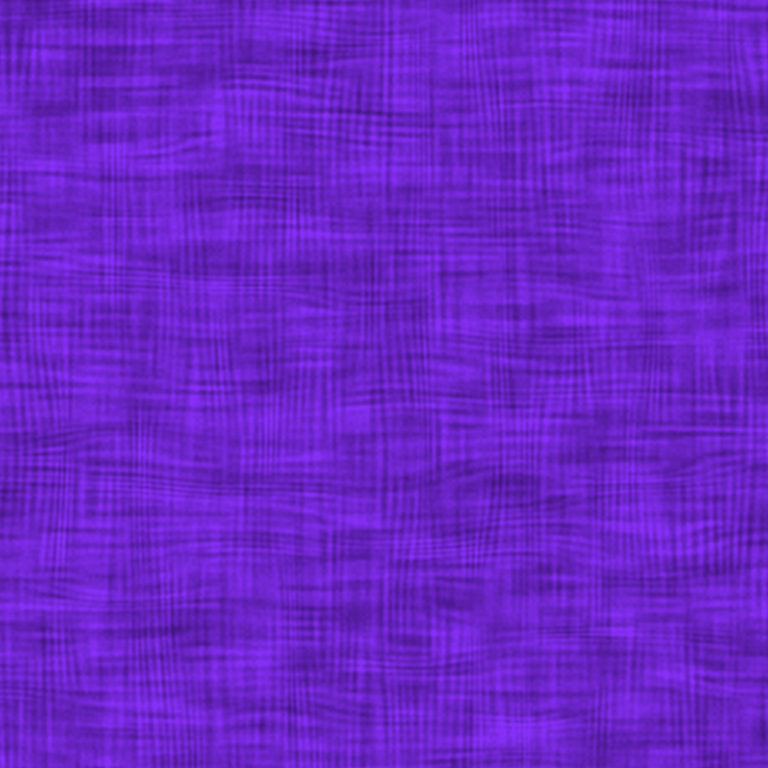
Reproduce this texture procedurally as a three.js fragment shader.

```glsl
varying vec2 vUv;

const vec3 DARK_VIOLET = vec3(0.27, 0.085, 0.52);
const vec3 LIGHT_VIOLET = vec3(0.505, 0.178, 0.93);

const float BASE_TONE = 0.63;
const float WARP_THREADS = 88.0;               // upright threads across the canvas
const float WEFT_THREADS = 74.0;               // level threads up the canvas
const vec2 WARP_STREAKS = vec2(165.0, 17.0);   // noise cells along x and y
const vec2 WEFT_STREAKS = vec2(15.0, 145.0);
const vec2 PATCH_CELLS = vec2(17.0, 24.0);
const float GRAIN_CELLS = 230.0;

const float WARP_WAVE = 0.17;
const float WEFT_WAVE = 0.13;
const float WARP_SLUB = 0.32;
const float WEFT_SLUB = 0.52;
const float PATCH_DEPTH = 0.34;
const float GRAIN_DEPTH = 0.18;
const float SWAY = 0.012;                      // how far threads bend
const float TAU = 6.2831853;

float hash(vec2 p) {
  vec3 q = fract(vec3(p.xyx) * 0.1031);
  q += dot(q, q.yzx + 33.33);
  return fract((q.x + q.y) * q.z);
}

// Smooth value noise, centred on zero
float noise(vec2 p) {
  vec2 cell = floor(p);
  vec2 f = fract(p);
  f = f * f * (3.0 - 2.0 * f);
  float low = mix(hash(cell), hash(cell + vec2(1.0, 0.0)), f.x);
  float high = mix(hash(cell + vec2(0.0, 1.0)), hash(cell + vec2(1.0, 1.0)), f.x);
  return mix(low, high, f.y) - 0.5;
}

// Evenly spun threads that drift in spacing and fade in places
float threads(float across, float count, float drift, float fade) {
  float strength = clamp(0.55 + 1.5 * fade, 0.0, 1.0);
  return strength * cos(TAU * (across * count + drift));
}

void main() {
  // Bend the cloth slightly so threads are not ruler straight
  vec2 bend = vec2(noise(vUv * vec2(9.0, 4.0) + 11.0),
                   noise(vUv * vec2(7.0, 13.0) + 47.0));
  vec2 cloth = vUv + SWAY * bend * vec2(0.5, 1.0);

  // Upright warp
  float warpDrift = 2.2 * noise(cloth * vec2(30.0, 5.0) + 83.0);
  float warpFade = noise(cloth * vec2(28.0, 14.0) + 131.0);
  float warp = WARP_WAVE * threads(cloth.x, WARP_THREADS, warpDrift, warpFade)
             + WARP_SLUB * noise(cloth * WARP_STREAKS + 173.0);

  // Level weft, with longer and heavier slubs
  float weftDrift = 3.0 * noise(cloth * vec2(6.0, 26.0) + 211.0);
  float weftFade = noise(cloth * vec2(12.0, 30.0) + 257.0);
  float weft = WEFT_WAVE * threads(cloth.y, WEFT_THREADS, weftDrift, weftFade)
             + WEFT_SLUB * noise(cloth * WEFT_STREAKS + 307.0);

  // Uneven dye and fine grain
  float dye = PATCH_DEPTH * noise(vUv * PATCH_CELLS + 353.0);
  float grain = GRAIN_DEPTH * noise(vUv * GRAIN_CELLS + 401.0);

  float tone = clamp(BASE_TONE + warp + weft + dye + grain, 0.0, 1.08);
  gl_FragColor = vec4(mix(DARK_VIOLET, LIGHT_VIOLET, tone), 1.0);
}
```
